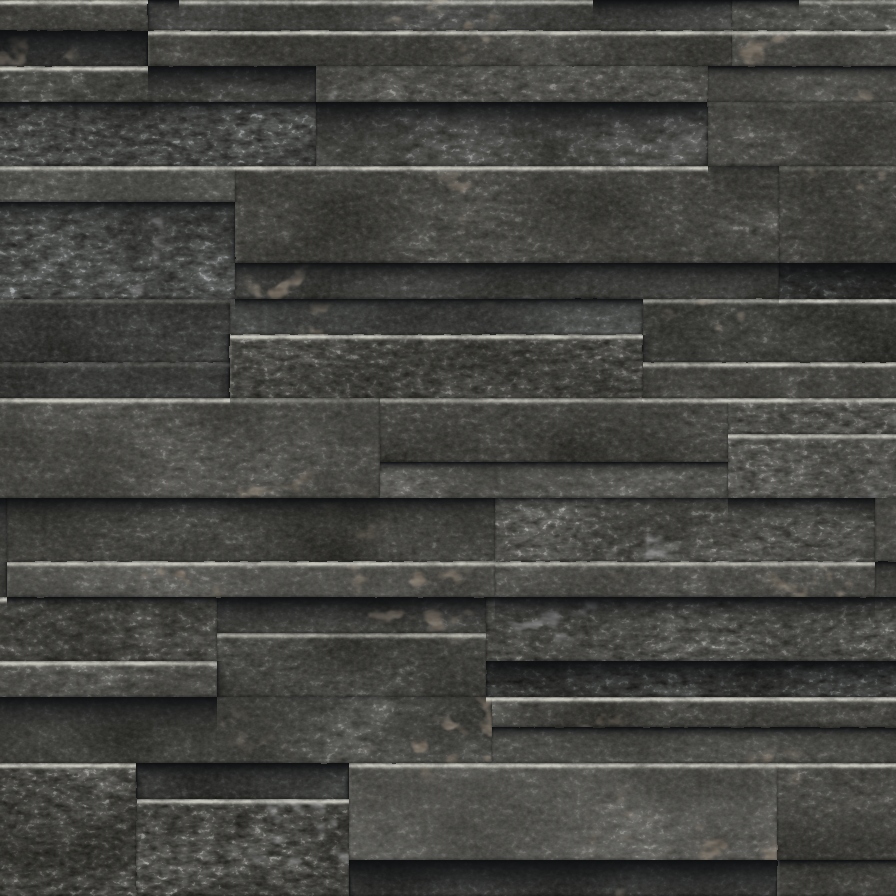
This texture is drawn by a Shadertoy shader. Its source:

```glsl
// Dark split-face slate cladding: courses of long blocks set at different depths.
// Each block finds its neighbours; light from above gives proud blocks a pale
// top edge and throws soft shadows on recessed ones. Gradient noise adds grain.

#define COURSES 9.0
#define COLUMNS 2.2
#define EDGE_WIDTH 0.0027
#define SHADOW_REACH 0.027
#define GRAIN_CONTRAST 0.15
#define TONE_RANGE 0.085
#define STAIN_AMOUNT 0.8
#define STONE vec3(0.287, 0.285, 0.268)
#define SHADE vec3(0.050, 0.057, 0.066)
#define RIM vec3(0.76, 0.76, 0.725)
#define STAIN vec3(0.52, 0.48, 0.43)

struct Block {
    vec2 lo, hi;   // corners in canvas units
    float id;      // random value of the block
    float height;  // how far it stands out, 0 to 1
};

float hash(vec2 p) {
    vec3 q = fract(vec3(p.xyx) * 0.1031);
    q += dot(q, q.yzx + 33.33);
    return fract((q.x + q.y) * q.z);
}

vec2 gradient(vec2 cell) {
    float a = 6.2832 * hash(cell);
    return vec2(cos(a), sin(a));
}

float noise(vec2 p) {
    vec2 i = floor(p), f = p - i;
    vec2 u = f * f * f * (f * (f * 6.0 - 15.0) + 10.0);
    vec2 e = vec2(1.0, 0.0);
    float low = mix(dot(gradient(i), f), dot(gradient(i + e.xy), f - e.xy), u.x);
    float high = mix(dot(gradient(i + e.yx), f - e.yx), dot(gradient(i + 1.0), f - 1.0), u.x);
    return mix(low, high, u.y);
}

// Octaves are turned against each other to hide the lattice
float fbm(vec2 p) {
    float sum = 0.0, amp = 1.0;
    for (int k = 0; k < 3; k++) {
        sum += amp * noise(p);
        p = mat2(1.5, 1.1, -1.1, 1.5) * p + 17.3;
        amp *= 0.6;
    }
    return sum;
}

// Course borders step by a third of a course; joints are jittered freely
float courseEdge(float row) { return row + step(0.5, hash(vec2(row, 71.0))) / 3.0; }
float jointEdge(float col, float row) { return col + 0.7 * hash(vec2(col + 40.0, row + 9.0)); }

Block findBlock(vec2 p) {
    float y = p.y * COURSES, row = floor(y);
    if (y < courseEdge(row)) row -= 1.0;
    float bottom = courseEdge(row), top = courseEdge(row + 1.0);

    float shift = 7.0 * hash(vec2(row, 23.0));
    float x = p.x * COLUMNS + shift, col = floor(x);
    if (x < jointEdge(col, row)) col -= 1.0;
    float left = jointEdge(col, row), right = jointEdge(col + 1.0, row);

    // Most cells split into a thin strip and a remainder
    float kind = hash(vec2(col + 13.0, row + 57.0)), part = 0.0;
    if (kind > 0.2) {
        float cut = kind < 0.62 ? bottom + 0.36 : top - 0.36;
        part = step(cut, y);
        if (part > 0.5) bottom = cut; else top = cut;
    }
    vec2 key = vec2(col * 2.0 + part + 5.0, row + 31.0);
    vec2 scale = vec2(COLUMNS, COURSES), offset = vec2(shift, 0.0);
    return Block((vec2(left, bottom) - offset) / scale, (vec2(right, top) - offset) / scale,
                 hash(key), hash(key + 91.0));
}

void mainImage(out vec4 fragColor, in vec2 fragCoord) {
    vec2 uv = fragCoord / iResolution.y;
    vec2 p = uv + 0.0005 * vec2(noise(uv * 50.0), noise(uv * 65.0 + 9.0));

    // Block and its neighbours
    Block b = findBlock(p);
    float eps = 0.0015;
    float above = findBlock(vec2(p.x, b.hi.y + eps)).height - b.height;
    float leftward = findBlock(vec2(b.lo.x - eps, p.y)).height - b.height;
    float rightward = findBlock(vec2(b.hi.x + eps, p.y)).height - b.height;
    vec2 fromLo = p - b.lo, toHi = b.hi - p;

    // Stone face: streaks and fine grit, rougher on some blocks and in patches
    vec2 g = p + b.id * 19.0;
    float cloud = fbm(g * vec2(6.0, 10.0));
    float kind = hash(vec2(b.id * 300.0, 4.0));
    float rough = clamp(mix(0.3, 1.0, smoothstep(0.3, 1.0, kind)) + 0.7 * cloud, 0.2, 1.25);
    float size = mix(0.75, 1.2, hash(vec2(b.id * 500.0, 8.0)));
    float coarse = fbm(g * size * vec2(48.0, 105.0));
    float grit = fbm(g * vec2(140.0, 175.0) + 5.0);
    float tone = TONE_RANGE * (b.id - 0.5 + 1.1 * cloud + 0.5 * (b.height - 0.6));
    tone += GRAIN_CONTRAST * (rough * coarse + 0.4 * grit);
    tone += 0.14 * rough * smoothstep(0.25, 0.85, grit + 0.5 * coarse);
    vec3 color = STONE + tone;
    color *= mix(vec3(0.97, 1.0, 1.03), vec3(1.0), smoothstep(0.0, 0.5, b.height));

    // Scattered pale mineral stains, broken into flecks
    float patchy = smoothstep(0.12, 0.42, noise(g * vec2(7.0, 9.0) + 3.0));
    float stain = patchy * smoothstep(0.08, 0.55, fbm(g * vec2(28.0, 36.0)));
    vec3 stainColor = mix(STAIN, vec3(dot(STAIN, vec3(0.333))), step(0.5, kind));
    color = mix(color, stainColor + 0.15 * coarse, STAIN_AMOUNT * stain);

    // Shadow from the block above, and narrow ones from the sides
    float drop = smoothstep(0.05, 0.8, above);
    float reach = mix(0.005, SHADOW_REACH, drop) * (1.0 + 0.25 * coarse);
    float shadow = smoothstep(0.0, 0.15, above) * exp(-pow(max(toHi.y, 0.0) / reach, 1.3));
    float side = smoothstep(0.1, 0.6, leftward) * exp(-fromLo.x / 0.005);
    side = max(side, smoothstep(0.1, 0.6, rightward) * exp(-toHi.x / 0.004));
    color = mix(color, SHADE, clamp(0.95 * max(shadow, 0.75 * side), 0.0, 1.0));

    // Soft joints
    float gap = min(min(fromLo.x, toHi.x) + 0.001, fromLo.y);
    color *= 1.0 - 0.25 * (1.0 - smoothstep(0.0, 0.004, gap));

    // Lit top rim with a rounded profile, and a faint lit left arris
    float wear = 0.88 + 0.5 * noise(p * vec2(30.0, 6.0)) + 0.2 * grit;
    float across = (toHi.y - EDGE_WIDTH) / EDGE_WIDTH;
    float rim = exp(-across * across) * smoothstep(-0.1, 0.24, -above);
    float arris = 0.22 * smoothstep(0.2, 0.7, -leftward) * (1.0 - smoothstep(0.0, 0.004, fromLo.x));
    color = mix(color, RIM, clamp(max(rim, arris) * wear, 0.0, 1.0));

    fragColor = vec4(clamp(color, 0.0, 1.0), 1.0);
}
```
